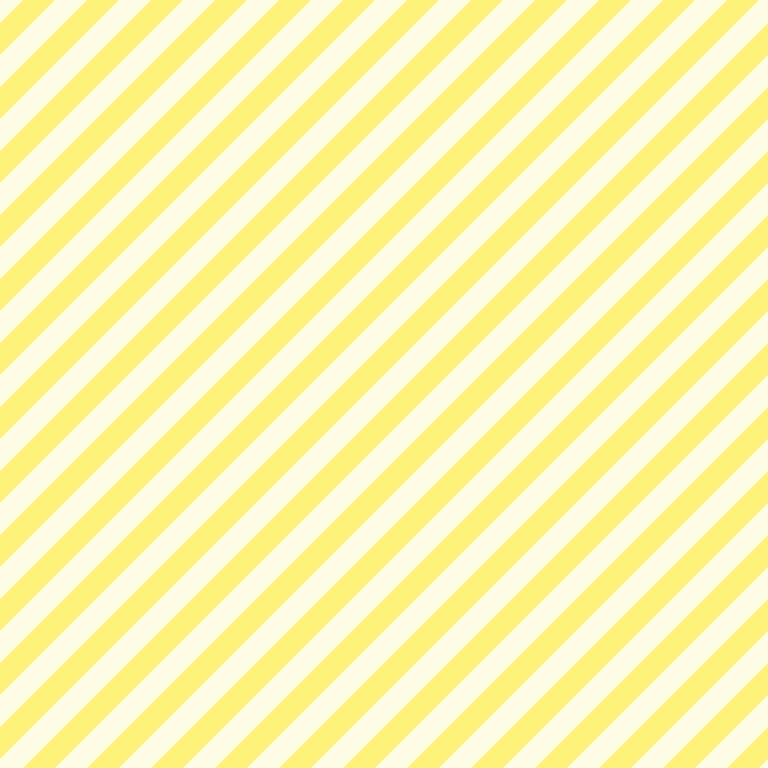
Reproduce this pattern procedurally as a WebGL 1 fragment shader.

```glsl
precision highp float;
// Even diagonal stripes of warm yellow on pale cream, rising to the right.
// A wave of x - y repeats twelve times across and down, so it tiles;
// the distance to each stripe's centre line gives its smoothed edges.

uniform vec2 u_resolution;

// Coverage of a stripe half a period wide; phase counts whole periods.
float stripeCoverage(float phase, float softness) {
  float centreDistance = abs(fract(phase) - 0.5);
  return 1.0 - smoothstep(0.25 - softness, 0.25 + softness, centreDistance);
}

void main() {
  vec2 uv = gl_FragCoord.xy / u_resolution;
  const float repeats = 12.0;

  // Stripe centres lie at 0.61 of each period
  float phase = (uv.x - uv.y) * repeats - 0.61 + 0.5;

  // Edge ramp of about one pixel on either side
  float softness = repeats / min(u_resolution.x, u_resolution.y);
  float stripe = stripeCoverage(phase, min(softness, 0.25));

  vec3 cream = vec3(1.0, 0.99, 0.90);
  vec3 yellow = vec3(1.0, 0.95, 0.48);
  gl_FragColor = vec4(mix(cream, yellow, stripe), 1.0);
}
```
